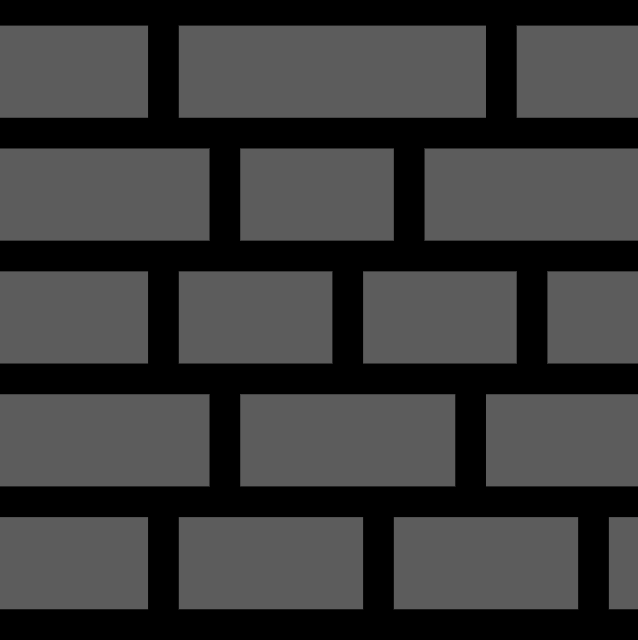
Give the GLSL for this pattern, as a WebGL 2 fragment shader.

```glsl
#version 300 es
precision highp float;

uniform vec2 u_resolution;
out vec4 fragColor;

const vec3 BRICK_COLOR = vec3(0.361);
const vec3 MORTAR_COLOR = vec3(0.0);

const float UNIT = 0.048;         // mortar width, as a share of canvas height
const float COURSE_HEIGHT = 4.0;  // one mortar bed plus one brick, in units
const float MORTAR = 1.0;
const float FIRST_JOINT = 4.82;   // left edge of the first joint
const float COURSE_SHIFT = 2.0;   // offset of every other course
const int COURSES = 5;
const int MAX_JOINTS = 3;

// Per course, from the bottom up: distance between joints and their number
const float JOINT_PITCH[COURSES] = float[](7.0, 8.0, 6.0, 6.0, 11.0);
const int JOINT_COUNT[COURSES] = int[](3, 2, 3, 2, 2);

// Signed distance to a strip of mortar that starts at the given edge
float stripDistance(float position, float start) {
    return abs(position - start - 0.5 * MORTAR) - 0.5 * MORTAR;
}

float mortarDistance(vec2 p) {
    // Horizontal beds, centred so that both edges stay continuous
    float bedY = mod(p.y + 1.5, COURSE_HEIGHT) - 1.5;
    float distanceToMortar = stripDistance(bedY, 0.0);

    // Vertical joints of this course
    int course = clamp(int(floor(p.y / COURSE_HEIGHT)), 0, COURSES - 1);
    float firstJoint = FIRST_JOINT + COURSE_SHIFT * float(course % 2);
    for (int i = 0; i < MAX_JOINTS; i++) {
        if (i >= JOINT_COUNT[course]) break;
        float joint = firstJoint + float(i) * JOINT_PITCH[course];
        distanceToMortar = min(distanceToMortar, stripDistance(p.x, joint));
    }
    return distanceToMortar;
}

void main() {
    float pixel = 1.0 / (u_resolution.y * UNIT);
    vec2 p = gl_FragCoord.xy * pixel;

    // Edge coverage over one pixel
    float brick = clamp(mortarDistance(p) / pixel + 0.5, 0.0, 1.0);
    fragColor = vec4(mix(MORTAR_COLOR, BRICK_COLOR, brick), 1.0);
}
```
